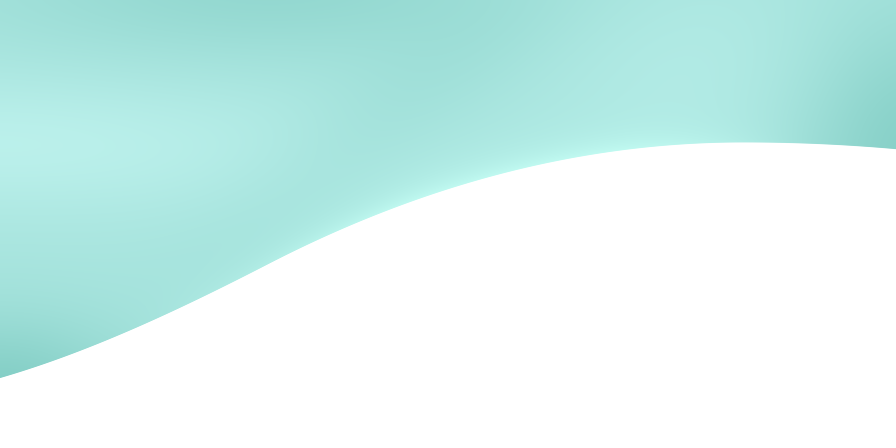
A Shadertoy shader for this background:

```glsl
// Draws a soft mint gradient above a white, smoothly curved hill.

// Cubic through two heights a, b with slopes ma, mb over the span x0..x1.
float hermite(float x, float x0, float x1, float a, float b, float ma, float mb) {
    float h = x1 - x0;
    float t = (x - x0) / h;
    float s = 1.0 - t;
    return s * s * ((1.0 + 2.0 * t) * a + t * h * ma)
         + t * t * ((3.0 - 2.0 * t) * b - s * h * mb);
}

// Height of the hill: rising foot, rounded shoulder, gentle fall.
float hillHeight(float x) {
    if (x < 0.3) return hermite(x, 0.0, 0.3, 0.156, 0.411, 0.58, 1.03);
    if (x < 0.83) return hermite(x, 0.3, 0.83, 0.411, 0.682, 1.03, 0.0);
    return 0.682 - 0.52 * (x - 0.83) * (x - 0.83);
}

// Elliptical Gaussian spot, turned by angle.
float spot(vec2 p, vec2 centre, vec2 radius, float angle) {
    float c = cos(angle), s = sin(angle);
    vec2 q = p - centre;
    q = vec2(c * q.x + s * q.y, c * q.y - s * q.x) / radius;
    return exp(-dot(q, q));
}

void mainImage(out vec4 fragColor, in vec2 fragCoord) {
    vec2 uv = fragCoord / iResolution.xy;
    float above = uv.y - hillHeight(uv.x);

    // Broad lights and shades of the silk
    float light = 0.67;
    light += 0.33 * spot(uv, vec2(0.0, 0.68), vec2(0.40, 0.16), -0.05);
    light += 0.17 * spot(uv, vec2(0.78, 0.85), vec2(0.18, 0.25), 0.0);
    light -= 0.37 * spot(uv, vec2(0.30, 1.03), vec2(0.30, 0.16), 0.0);
    light -= 0.14 * spot(uv, vec2(0.42, 0.72), vec2(0.30, 0.09), 1.02);
    light -= 0.65 * spot(uv, vec2(0.0, 0.12), vec2(0.15, 0.17), 0.0);
    light -= 0.60 * spot(uv, vec2(1.02, 0.66), vec2(0.13, 0.30), 0.0);
    vec3 color = mix(vec3(0.51, 0.805, 0.77), vec3(0.73, 0.94, 0.92), light);

    // Glow that hugs the middle of the hill
    float reach = smoothstep(0.12, 0.5, uv.x) * (1.0 - smoothstep(0.68, 0.92, uv.x));
    float rim = exp(-max(above, 0.0) / 0.04) * reach;
    color = mix(color, vec3(0.76, 0.985, 0.95), 0.9 * rim);

    // White hill with an edge one pixel wide
    float pixel = 1.0 / iResolution.y;
    color = mix(vec3(1.0), color, smoothstep(-0.6 * pixel, 0.6 * pixel, above));
    fragColor = vec4(color, 1.0);
}
```
